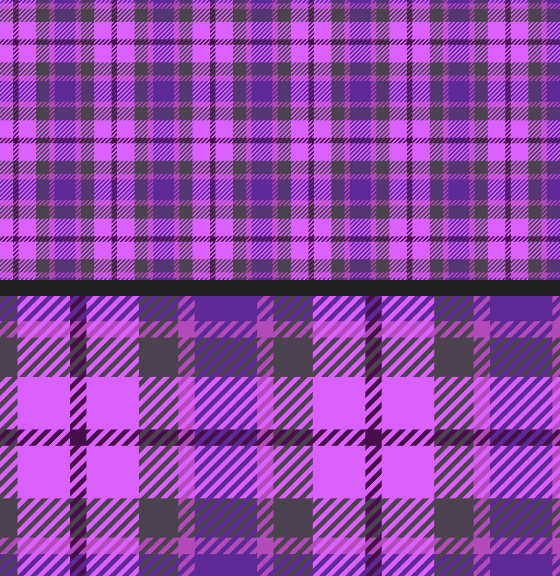
Top, the full canvas; bottom, a detail of the centre.
Write a WebGL 1 fragment shader that draws this pattern.

```glsl
precision highp float;
// Purple, pink and grey tartan cloth woven in a diagonal two-over-two twill.

uniform vec2 u_resolution;

#define THREADS_HIGH 256.0             // threads over the canvas height
#define SETT 90.0                      // threads in one repeat
#define SETT_CENTRE vec2(14.5, 127.5)  // where two dark lines cross
#define TWILL 4.0                      // threads in one twill step
#define TWILL_PHASE 0.5
#define STRIPE_EDGES vec4(2.5, 18.5, 30.5, 35.5) // from the dark line outward
#define DARK vec3(0.28, 0.06, 0.29)
#define PINK vec3(0.86, 0.38, 1.00)
#define GREY vec3(0.30, 0.26, 0.31)
#define MAUVE vec3(0.70, 0.29, 0.73)
#define PURPLE vec3(0.36, 0.16, 0.59)

// Share of a pixel lying past an edge, from its signed distance.
float coverage(float distanceToEdge, float pixel) {
  return clamp(0.5 + distanceToEdge / pixel, 0.0, 1.0);
}

// Yarn colour along one axis; the sett mirrors about its dark line.
vec3 yarnColour(float thread, float pixel) {
  float fromDark = abs(mod(thread + 0.5 * SETT, SETT) - 0.5 * SETT);
  vec4 edges = STRIPE_EDGES;
  vec3 colour = mix(DARK, PINK, coverage(fromDark - edges.x, pixel));
  colour = mix(colour, GREY, coverage(fromDark - edges.y, pixel));
  colour = mix(colour, MAUVE, coverage(fromDark - edges.z, pixel));
  return mix(colour, PURPLE, coverage(fromDark - edges.w, pixel));
}

// 1 where the upright yarn lies on top, 0 where the level yarn does.
float twillMask(vec2 thread, float pixel) {
  float diagonal = mod(thread.x - thread.y + TWILL_PHASE, TWILL);
  float fromMiddle = abs(diagonal - 0.5 * TWILL);
  return coverage(0.25 * TWILL - fromMiddle, pixel);
}

void main() {
  float pixel = THREADS_HIGH / u_resolution.y;
  vec2 thread = gl_FragCoord.xy * pixel;
  vec2 settThread = thread - SETT_CENTRE;

  vec3 upright = yarnColour(settThread.x, pixel);
  vec3 level = yarnColour(settThread.y, pixel);
  gl_FragColor = vec4(mix(level, upright, twillMask(thread, pixel)), 1.0);
}
```
